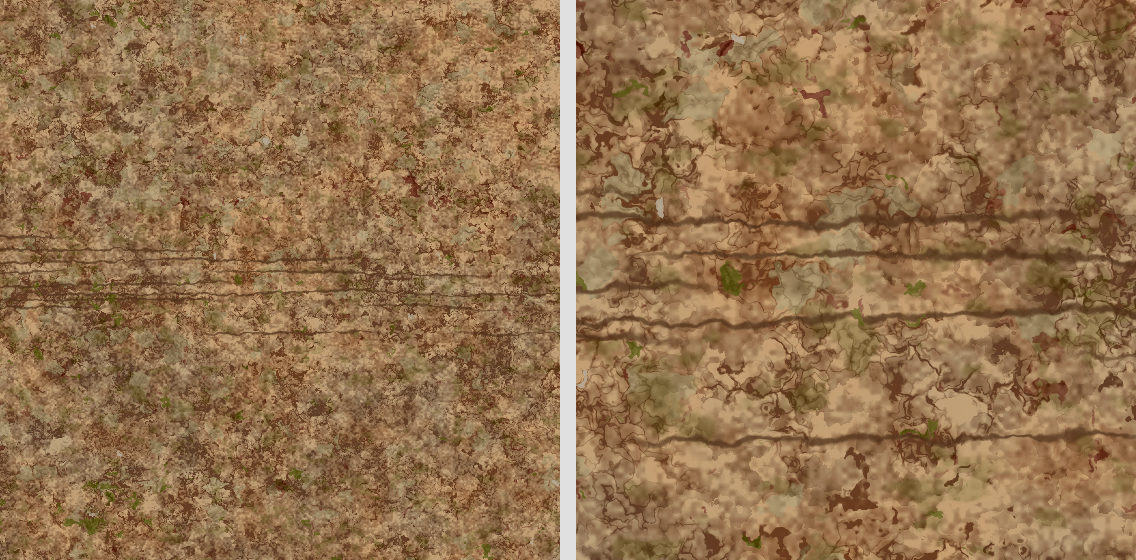
Left, the full canvas; right, a detail of the centre.
Give the GLSL for this texture, as a WebGL 2 fragment shader.

```glsl
#version 300 es
precision highp float;

uniform vec2 u_resolution;
out vec4 fragColor;

// Palette
const vec3 UMBER  = vec3(0.40, 0.235, 0.13);
const vec3 BROWN  = vec3(0.52, 0.375, 0.235);
const vec3 TAN    = vec3(0.605, 0.45, 0.315);
const vec3 SAND   = vec3(0.655, 0.525, 0.375);
const vec3 PALE   = vec3(0.76, 0.625, 0.46);
const vec3 OLIVE  = vec3(0.45, 0.37, 0.18);
const vec3 MOSS   = vec3(0.38, 0.36, 0.10);
const vec3 RUST   = vec3(0.41, 0.18, 0.11);
const vec3 LICHEN = vec3(0.61, 0.56, 0.41);
const vec3 CHALK  = vec3(0.70, 0.66, 0.60);
const vec3 FISSURE = vec3(0.30, 0.18, 0.09);

// Sizes, in features per canvas height
const vec2 PLATE_SCALE = vec2(38.0, 42.0);
const vec2 CHIP_SCALE = vec2(88.0, 98.0);
const float GRAIN_SCALE = 300.0;
const float RAGGEDNESS = 0.028;
const int FISSURE_COUNT = 10;

float hash(vec2 p) {
    return fract(sin(dot(p, vec2(127.1, 311.7))) * 43758.5453);
}

float noise(vec2 p) {
    vec2 i = floor(p), f = fract(p);
    f = f * f * (3.0 - 2.0 * f);
    return mix(mix(hash(i), hash(i + vec2(1, 0)), f.x),
               mix(hash(i + vec2(0, 1)), hash(i + vec2(1, 1)), f.x), f.y);
}

float fbm(vec2 p) {
    float sum = 0.0, amp = 0.5;
    for (int i = 0; i < 4; i++) {
        sum += amp * noise(p);
        p = mat2(0.8, 0.6, -0.6, 0.8) * p * 2.03 + 17.3;
        amp *= 0.5;
    }
    return sum / 0.9375;
}

float bell(float v, float center, float width) {
    float d = (v - center) / width;
    return exp(-d * d);
}

// Cellular flakes: xy = offset from the centre, z = gap to the neighbour, w = id
vec4 flakes(vec2 p) {
    vec2 cell = floor(p), offset = vec2(0.0);
    float nearest = 9.0, second = 9.0, id = 0.0;
    for (int y = -1; y <= 1; y++)
    for (int x = -1; x <= 1; x++) {
        vec2 c = cell + vec2(x, y);
        vec2 d = p - c - vec2(hash(c), hash(c + 57.3));
        float dist = length(d);
        if (dist < nearest) {
            second = nearest;
            nearest = dist;
            offset = d;
            id = hash(c + 113.9);
        } else second = min(second, dist);
    }
    return vec4(offset, second - nearest, id);
}

vec3 barkRamp(float t) {
    vec3 c = mix(UMBER, BROWN, clamp(t / 0.24, 0.0, 1.0));
    c = mix(c, TAN, clamp((t - 0.24) / 0.22, 0.0, 1.0));
    c = mix(c, SAND, clamp((t - 0.46) / 0.18, 0.0, 1.0));
    return mix(c, PALE, clamp((t - 0.64) / 0.20, 0.0, 1.0));
}

void main() {
    vec2 uv = gl_FragCoord.xy / u_resolution.y;
    vec2 ragged = vec2(fbm(uv * 85.0), fbm(uv * 85.0 + 31.7)) - 0.5;
    vec2 p = uv + RAGGEDNESS * ragged;
    vec4 plate = flakes(p * PLATE_SCALE);
    vec4 chip = flakes(p * CHIP_SCALE + 7.0);
    float broad = fbm(uv * 4.0 + 3.1) - 0.5;
    float seams = bell(uv.y, 0.50, 0.09);

    // Tone from plates, chips, mottling and grain
    float plated = smoothstep(0.40, 0.60, fbm(uv * 14.0 + 5.0) + 0.12 * (uv.y - 0.4));
    float tone = 0.55 + 0.22 * broad + 0.08 * (uv.y - 0.5);
    tone += plated * (0.36 * (plate.w - 0.5) + 0.12 * plate.y);
    tone += 0.38 * (chip.w - 0.5) + 0.10 * chip.y;
    tone += 0.40 * (fbm(uv * 15.0) - 0.5) + 0.75 * (fbm(uv * 52.0 + 11.0) - 0.5);
    tone += 0.55 * (noise(uv * GRAIN_SCALE) - 0.5);
    tone += 0.6 * seams * (fbm(uv * vec2(12.0, 85.0)) - 0.5);

    // Broken outlines and pits
    float broken = smoothstep(0.46, 0.62, fbm(uv * 30.0 + 41.0));
    tone -= 0.70 * plated * broken * (1.0 - smoothstep(0.02, 0.13, plate.z));
    tone -= 0.38 * broken * (1.0 - smoothstep(0.05, 0.22, chip.z));
    float pitted = smoothstep(0.40, 0.62, fbm(uv * 9.0 + 63.0) + 0.10 * bell(uv.y, 0.66, 0.16));
    tone -= 0.85 * pitted * smoothstep(0.78, 0.90, noise(p * 135.0));

    vec3 color = barkRamp(tone);
    float warmth = 0.5 * broad + 0.6 * (fbm(uv * 18.0 + 83.0) - 0.5) + 0.12 * (chip.w - 0.5);
    color += warmth * vec3(0.12, -0.01, -0.09);

    // Lichen plates, chalky chips and olive stains
    float lichen = smoothstep(0.90, 0.92, fract(plate.w * 7.3) + 0.06 * (uv.y - 0.6));
    color = mix(color, LICHEN + 0.16 * (tone - 0.5), 0.6 * lichen * smoothstep(0.02, 0.12, plate.z));
    color = mix(color, CHALK, 0.8 * step(0.996, chip.w) * smoothstep(0.05, 0.2, chip.z));
    float stain = smoothstep(0.58, 0.72, fbm(uv * vec2(44.0, 56.0) + 19.0));
    color = mix(color, OLIVE + 0.22 * (tone - 0.45), 0.6 * stain);

    // Rust scabs along the upper band
    float rustZone = bell(uv.y, 0.66, 0.07) * (0.35 + 0.65 * max(bell(uv.x, 0.22, 0.16), bell(uv.x, 0.82, 0.08)));
    float rust = smoothstep(0.83, 0.86, fbm(p * vec2(42.0, 36.0) + 71.0) + 0.19 * rustZone);
    float flecks = smoothstep(0.86, 0.92, noise(p * 95.0 + 9.0) + 0.10 * rustZone - 0.04);
    color = mix(color, RUST + 0.16 * (tone - 0.45), 0.85 * max(rust, 0.7 * flecks));

    // Long horizontal fissures, fading in and out
    float crackY = uv.y + 0.010 * ragged.y;
    for (int i = 0; i < FISSURE_COUNT; i++) {
        float k = float(i);
        float level = mix(0.40, 0.58, (k + hash(vec2(k, 4.0))) / float(FISSURE_COUNT));
        level += 0.03 * (fbm(vec2(uv.x * 3.0, k * 9.7)) - 0.5);
        float reach = smoothstep(0.48, 0.70, noise(vec2(uv.x * 4.0, k * 5.3 + 2.0)) + 0.16 * (0.5 - uv.x));
        float width = 0.0005 + 0.0030 * noise(vec2(uv.x * 32.0, k * 3.1));
        float line = 1.0 - smoothstep(0.3 * width, width + 0.0008, abs(crackY - level));
        color = mix(color, FISSURE, 0.70 * reach * line);
    }

    // Moss clusters, mostly on the left
    float mossZone = bell(uv.x, 0.17, 0.12) * max(bell(uv.y, 0.10, 0.09), bell(uv.y, 0.95, 0.06));
    float moss = fbm(p * vec2(30.0, 46.0) + 97.0) + 0.19 * mossZone + 0.05 * seams * (1.0 - uv.x);
    color = mix(color, MOSS + 0.14 * (tone - 0.45), 0.9 * smoothstep(0.785, 0.81, moss));

    fragColor = vec4(clamp(color, 0.0, 1.0), 1.0);
}
```
